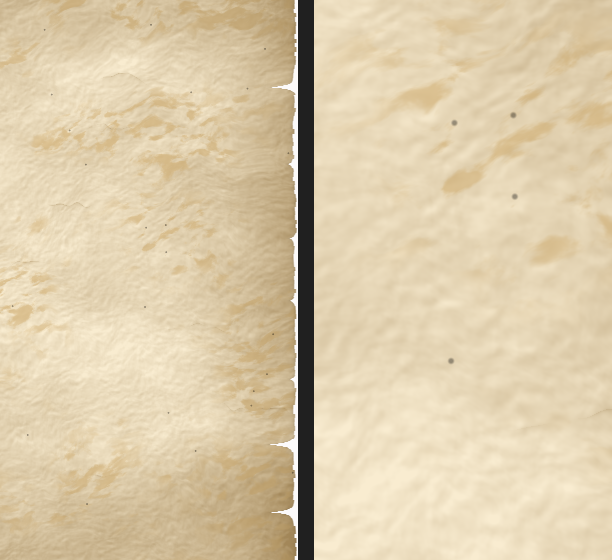
Left, the full canvas; right, a detail of the centre.
Write a Shadertoy shader that draws this texture.

```glsl
// Aged parchment sheet with a torn right border.
// Embossed fractal noise gives the relief, warped noise the ochre flecks,
// and wavy distance lines the creases; the margins darken like old paper.
#define LIGHT_PAPER vec3(0.945, 0.890, 0.775)
#define DARK_PAPER vec3(0.690, 0.590, 0.420)
#define OCHRE vec3(0.820, 0.685, 0.450)
#define BACKDROP vec3(0.99, 0.98, 0.98)
#define RELIEF 0.95
#define FLECK_AMOUNT 0.62
#define BLOTCH_AMOUNT 0.75
#define EDGE_DARKNESS 0.72
#define CREASES 7
#define NOTCHES 7

float hash(vec2 p) {
    return fract(sin(dot(p, vec2(127.1, 311.7))) * 43758.5453);
}

float noise(vec2 p) {
    vec2 i = floor(p), f = fract(p);
    f = f * f * (3.0 - 2.0 * f);
    return mix(mix(hash(i), hash(i + vec2(1, 0)), f.x),
               mix(hash(i + vec2(0, 1)), hash(i + vec2(1, 1)), f.x), f.y);
}

float fbm(vec2 p) {
    float sum = 0.0, amp = 0.5;
    for (int i = 0; i < 5; i++) {
        sum += amp * noise(p);
        p = mat2(1.6, 1.2, -1.2, 1.6) * p + 17.3;
        amp *= 0.5;
    }
    return sum / 0.97;
}

// Swirled coordinates that make the fibres flow
vec2 warp(vec2 p) {
    return p + 0.10 * (vec2(fbm(p * 5.0), fbm(p * 5.0 + 41.0)) - 0.5);
}

float height(vec2 q) {
    return fbm(q * vec2(24.0, 32.0)) + 0.25 * noise(q * vec2(110.0, 150.0));
}

// Thin dark line with a soft shadow below and a lit lip above
float creases(vec2 p, float width) {
    float shade = 0.0;
    for (int i = 0; i < CREASES; i++) {
        float k = float(i);
        float start = width * (0.85 * hash(vec2(k, 3.1)) - 0.1);
        float span = mix(0.10, 0.22, hash(vec2(k, 7.7)));
        float t = (p.x - start) / span;
        float wave = 0.045 * (noise(vec2(p.x * 14.0, k * 9.0)) - 0.5)
                   + 0.012 * (noise(vec2(p.x * 65.0, k * 5.0)) - 0.5);
        float y = 0.15 + 0.115 * k + 0.05 * hash(vec2(k, 1.9));
        float d = p.y - y + 0.18 * (p.x - start) + wave;
        float fade = smoothstep(0.0, 0.3, t) * smoothstep(1.0, 0.6, t);
        fade *= smoothstep(0.2, 0.7, noise(vec2(p.x * 40.0, k * 13.0)));
        float line = 0.32 * exp(-abs(d) / 0.0012);
        float shadow = d < 0.0 ? 0.15 * exp(d / 0.010) : -0.09 * exp(-d / 0.012);
        shade += fade * (line + shadow);
    }
    return shade;
}

// Horizontal position of the ragged border, with narrow tears
float tornEdge(float y, float width) {
    float edge = width - 0.0015 - 0.005 * noise(vec2(y * 22.0, 2.0))
               - 0.004 * hash(vec2(floor(y * 130.0), 5.0));
    for (int i = 0; i < NOTCHES; i++) {
        float k = float(i);
        float center = 0.077 + 0.127 * k + 0.02 * (hash(vec2(k, 8.3)) - 0.5);
        float depth = 0.010 + 0.034 * step(2.0, abs(k - 3.5));
        float dy = abs(y - center + 0.002 * noise(vec2(y * 300.0, k)));
        edge -= depth * exp(-dy / 0.0035);
    }
    return edge;
}

void mainImage(out vec4 fragColor, in vec2 fragCoord) {
    vec2 p = fragCoord / iResolution.y;
    float width = iResolution.x / iResolution.y;
    float pixel = 1.0 / iResolution.y;
    float u = p.x / width;
    vec2 q = warp(p);

    // Broad tone: darker at the right, top and bottom
    float margin = EDGE_DARKNESS * pow(u, 4.0)
                 + 0.34 * pow(smoothstep(0.76, 1.0, p.y), 1.5)
                 + 0.34 * smoothstep(0.24, 0.0, p.y);
    float shade = 0.09 + margin + BLOTCH_AMOUNT * (fbm(q * vec2(5.0, 8.0) + 6.0) - 0.5);

    // Relief lit from the upper left
    shade += RELIEF * (height(q + vec2(-0.0022, 0.0028)) - height(q));
    shade += 0.06 * (noise(p * 260.0) - 0.5);
    shade += creases(p, width);

    // Patches of slanted ochre flecks
    vec2 grain = mat2(0.94, -0.34, 0.34, 0.94) * q;
    float patches = smoothstep(0.38, 0.64, fbm(q * vec2(6.0, 9.0) + 23.0));
    float flecks = patches * smoothstep(0.46, 0.68, fbm(grain * vec2(38.0, 75.0)));

    // Sparse dark specks
    vec2 cell = floor(p * 28.0);
    vec2 spot = 0.2 + 0.6 * vec2(hash(cell + 3.0), hash(cell + 9.0));
    float speck = step(0.95, hash(cell)) * smoothstep(0.07, 0.02, length(fract(p * 28.0) - spot));

    vec3 color = mix(LIGHT_PAPER, DARK_PAPER, clamp(shade, -0.12, 1.2));
    color = mix(color, OCHRE * (1.0 - 0.15 * margin), FLECK_AMOUNT * flecks);
    color *= 1.0 - 0.35 * speck;

    // Torn border with a faint brown rim
    float outside = p.x - tornEdge(p.y, width);
    color *= 1.0 - 0.12 * exp(-abs(outside) / 0.003);
    color = mix(color, BACKDROP, smoothstep(-pixel, pixel, outside));
    fragColor = vec4(color, 1.0);
}
```
